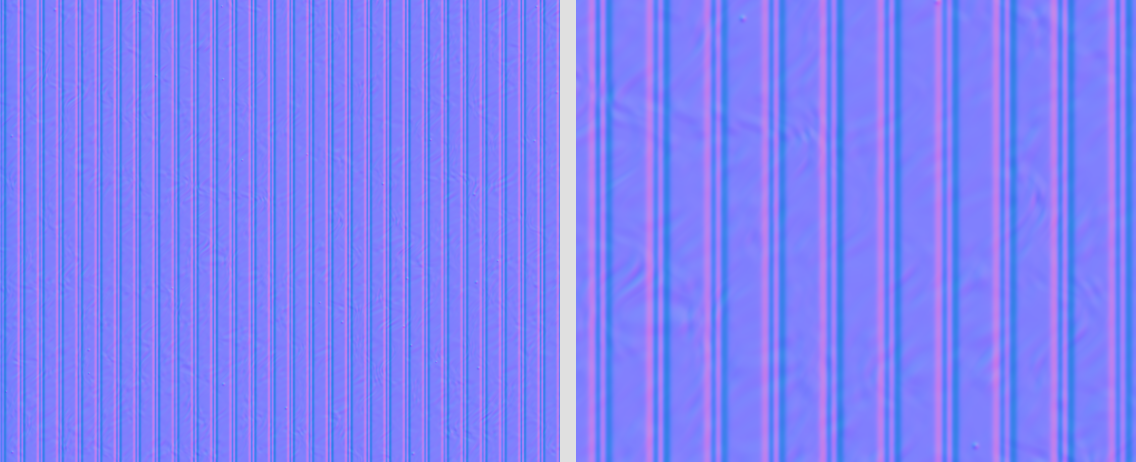
Left: the whole. Right: its middle third, enlarged.
This texture map is drawn by a WebGL 2 fragment shader. Its source:

```glsl
#version 300 es
precision highp float;
// Normal map of a painted panel with 29 double-edged vertical ribs, fine grain and tiny pits.

uniform vec2 u_resolution;
out vec4 fragColor;

const float RIBS = 29.08;          // repeats across; the ribs run the full height
const float OUTER_WIDTH = 0.05;    // line widths and positions, in rib pitches
const float INNER_WIDTH = 0.038;
const float OUTER_RISE = -0.03;
const float INNER_FALL = 0.075;
const float INNER_RISE = 0.16;
const float OUTER_FALL = 0.262;
const float RISE_SLOPE = 0.57;
const float FALL_SLOPE = 0.66;
const float INNER_SLOPE = 0.44;
const float RIB_VARIATION = 0.12;
const vec2 GRAIN_SCALE = vec2(85.0, 130.0); // cells along and across the strokes
const float GRAIN_SLOPE = 0.42;
const float GRAIN_ANGLE = 1.0;
const float STAIN_SLOPE = 0.025;
const float EDGE_SLOPE = 0.25;
const float PIT_GRID = 22.0;       // cells per canvas height
const float PIT_SHARE = 0.05;
const float PIT_SLOPE = 0.35;
const float BLUE_LEVEL = 0.992;

float hash(vec2 p) {
    return fract(sin(dot(p, vec2(127.1, 311.7))) * 43758.5453);
}

float noise(vec2 p) {
    vec2 i = floor(p), f = fract(p);
    f = f * f * (3.0 - 2.0 * f);
    return mix(mix(hash(i), hash(i + vec2(1, 0)), f.x),
               mix(hash(i + vec2(0, 1)), hash(i + vec2(1, 1)), f.x), f.y);
}

float fbm(vec2 p) {
    float sum = 0.0, gain = 0.5;
    for (int i = 0; i < 3; i++) {
        sum += gain * noise(p);
        p = p * 2.03 + 17.3;
        gain *= 0.5;
    }
    return sum;
}

// Soft line around a position, wrapped to one rib pitch
float line(float x, float center, float width) {
    float d = fract(x - center + 0.5) - 0.5;
    return exp(-0.5 * d * d / (width * width));
}

// Horizontal slope of the ribs: two raised edges with a channel between them
float ribSlope(float x, float y) {
    float id = floor(x + 0.4);
    float wear = noise(vec2(id * 7.3, y * 5.0)) - 0.5;
    float outer = 1.0 + RIB_VARIATION * (hash(vec2(id, 3.0)) - 0.5 + wear);
    float inner = INNER_SLOPE * (0.75 + 0.5 * hash(vec2(id, 9.0)) + 0.4 * wear);
    return outer * (RISE_SLOPE * line(x, OUTER_RISE, OUTER_WIDTH)
                  - FALL_SLOPE * line(x, OUTER_FALL, OUTER_WIDTH))
         + inner * (line(x, INNER_RISE, INNER_WIDTH) - line(x, INNER_FALL, INNER_WIDTH));
}

// Paint texture: short slanted strokes
float grainHeight(vec2 p) {
    vec2 along = vec2(cos(GRAIN_ANGLE), sin(GRAIN_ANGLE));
    vec2 q = vec2(dot(p, along), dot(p, vec2(along.y, -along.x)));
    float bend = 3.0 * noise(p * 25.0);
    return 0.6 * noise(q * GRAIN_SCALE + bend) + 0.35 * noise(p * 60.0 + 41.0);
}

vec2 grainSlope(vec2 p) {
    const float STEP = 0.0025;
    float h = grainHeight(p);
    return vec2(h - grainHeight(p + vec2(STEP, 0)), h - grainHeight(p + vec2(0, STEP)));
}

// Sparse small dents, one at most per cell
vec2 pitSlope(vec2 p) {
    vec2 cell = floor(p * PIT_GRID);
    vec2 center = 0.2 + 0.6 * vec2(hash(cell + 5.1), hash(cell + 8.7));
    float radius = mix(0.03, 0.05, hash(cell + 2.9));
    vec2 d = (fract(p * PIT_GRID) - center) / radius;
    float present = step(hash(cell), PIT_SHARE);
    return present * PIT_SLOPE * d * exp(-0.5 * dot(d, d));
}

void main() {
    vec2 uv = gl_FragCoord.xy / u_resolution;
    vec2 p = gl_FragCoord.xy / u_resolution.y;

    // Ribs
    vec2 slope = vec2(ribSlope(uv.x * RIBS, uv.y), 0.0);

    // Surface wear, stronger in some patches
    float patchiness = mix(0.2, 1.5, noise(p * 30.0 + 4.0));
    slope += GRAIN_SLOPE * patchiness * grainSlope(p);
    slope += pitSlope(p);

    // Broad unevenness and the bent side edges
    slope += STAIN_SLOPE * (vec2(fbm(p * 4.0), fbm(p * 4.0 + 53.0)) - 0.44);
    slope.x -= EDGE_SLOPE * exp(-uv.x / 0.015);
    slope.x -= 0.3 * EDGE_SLOPE * exp((uv.x - 1.0) / 0.015);

    vec3 normal = normalize(vec3(slope, 1.0));
    fragColor = vec4((normal * 0.5 + 0.5) * vec3(1.0, 1.0, BLUE_LEVEL), 1.0);
}
```
